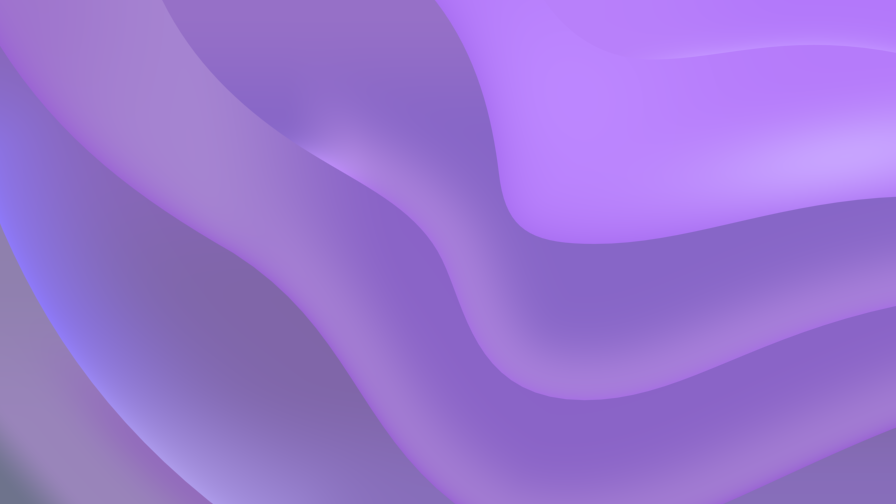
A Shadertoy shader for this background:

```glsl
// Signed distance to a cubic curve, merged with the best so far; positive lies above
float fold(float best, vec2 p, vec2 a, vec2 b, vec2 c, vec2 d) {
    vec2 from = a;
    for (int i = 1; i <= 18; i++) {
        float t = float(i) / 18.0;
        vec2 bc = mix(b, c, t);
        vec2 to = mix(mix(mix(a, b, t), bc, t), mix(bc, mix(c, d, t), t), t);
        vec2 s = to - from, q = p - from;
        float dist = length(q - s * clamp(dot(q, s) / dot(s, s), 0.0, 1.0));
        if (dist < abs(best)) best = s.x * q.y < s.y * q.x ? -dist : dist;
        from = to;
    }
    return best;
}

// Soft round bump of light
float bump(vec2 p, vec2 center, vec2 size) {
    vec2 q = (p - center) / size;
    return exp(-dot(q, q));
}

// Light that falls off away from an edge
float sheen(float d, float width) {
    return exp(-d * d / (width * width));
}

float rim(float d, float width) {
    return exp(-max(d, 0.0) / width);
}

void mainImage(out vec4 fragColor, in vec2 fragCoord) {
    vec2 p = fragCoord / iResolution.y;
    float aa = 0.8 / iResolution.y;

    // Fold edges, from the lower left to the upper right
    float corner = fold(9.0, p, vec2(-0.046, 0.676), vec2(0.05, 0.40), vec2(0.20, 0.15), vec2(0.51, -0.065));

    float lower = fold(9.0, p, vec2(-0.046, 0.988), vec2(0.08, 0.75), vec2(0.25, 0.62), vec2(0.463, 0.498));
    lower = fold(lower, p, vec2(0.463, 0.498), vec2(0.72, 0.335), vec2(0.71, 0.10), vec2(0.98, -0.05));
    lower = fold(lower, p, vec2(0.98, -0.05), vec2(1.12, -0.11), vec2(1.30, -0.06), vec2(1.435, 0.0));
    lower = fold(lower, p, vec2(1.435, 0.0), vec2(1.56, 0.055), vec2(1.70, 0.125), vec2(1.83, 0.171));

    float middle = fold(9.0, p, vec2(0.301, 1.046), vec2(0.36, 0.90), vec2(0.46, 0.80), vec2(0.579, 0.72));
    middle = fold(middle, p, vec2(0.579, 0.72), vec2(0.70, 0.64), vec2(0.81, 0.60), vec2(0.868, 0.502));
    middle = fold(middle, p, vec2(0.868, 0.502), vec2(0.925, 0.405), vec2(0.93, 0.206), vec2(1.16, 0.206));
    middle = fold(middle, p, vec2(1.16, 0.206), vec2(1.36, 0.206), vec2(1.50, 0.345), vec2(1.83, 0.403));

    float bright = fold(9.0, p, vec2(0.833, 1.035), vec2(0.94, 0.92), vec2(0.975, 0.78), vec2(0.99, 0.655));
    bright = fold(bright, p, vec2(0.99, 0.655), vec2(1.003, 0.545), vec2(1.05, 0.516), vec2(1.18, 0.516));
    bright = fold(bright, p, vec2(1.18, 0.516), vec2(1.38, 0.516), vec2(1.56, 0.61), vec2(1.83, 0.611));

    float top = fold(9.0, p, vec2(1.053, 1.046), vec2(1.11, 0.93), vec2(1.20, 0.88), vec2(1.30, 0.882));
    top = fold(top, p, vec2(1.30, 0.882), vec2(1.45, 0.884), vec2(1.58, 0.945), vec2(1.83, 0.884));

    // Grey lavender corner
    vec3 color = mix(vec3(0.60, 0.52, 0.73), vec3(0.56, 0.50, 0.68), smoothstep(0.15, 0.5, p.y));
    color = mix(color, vec3(0.57, 0.40, 0.74), 0.8 * sheen(corner, 0.06) * smoothstep(0.4, 0.1, p.y));
    color = mix(color, vec3(0.43, 0.45, 0.55), smoothstep(0.17, 0.04, p.x + 0.85 * p.y));

    // Dusky sheet with a blue glow along its lower edge
    vec3 dusk = mix(vec3(0.50, 0.40, 0.66), vec3(0.53, 0.43, 0.73), smoothstep(0.25, 0.0, p.y));
    dusk = mix(dusk, vec3(0.53, 0.40, 0.72), smoothstep(0.4, 0.7, p.y));
    vec3 blueGlow = mix(vec3(0.69, 0.62, 0.93), vec3(0.56, 0.48, 1.0), smoothstep(0.05, 0.4, p.y));
    dusk = mix(dusk, blueGlow, 0.55 * sheen(corner, 0.16) + 0.4 * rim(corner, 0.035));
    color = mix(color, dusk, smoothstep(-aa, aa, corner));

    // Long band, pale at the left and deep at the right
    vec3 band = mix(vec3(0.65, 0.52, 0.82), vec3(0.54, 0.39, 0.78), smoothstep(0.48, 0.88, p.x + 0.15 * p.y));
    band = mix(band, vec3(0.62, 0.45, 0.80), 0.8 * bump(p, vec2(0.05, 1.0), vec2(0.2, 0.3)));
    band = mix(band, vec3(0.65, 0.50, 0.83), 0.85 * sheen(lower - 0.03, 0.09) * smoothstep(0.4, 0.6, p.x));
    band = mix(band, vec3(0.60, 0.36, 0.84), 0.75 * rim(lower, mix(0.035, 0.014, smoothstep(0.1, 0.7, p.x))));
    color = mix(color, band, smoothstep(-aa, aa, lower));

    // Deep violet valley with a lit lower lip
    vec3 valley = mix(vec3(0.53, 0.40, 0.78), vec3(0.59, 0.44, 0.78), smoothstep(0.72, 1.0, p.y));
    float lip = smoothstep(0.56, 0.72, p.x);
    valley = mix(valley, vec3(0.67, 0.51, 0.86), 0.85 * lip * sheen(middle - 0.025, 0.085));
    valley = mix(valley, vec3(0.66, 0.42, 0.91), 0.7 * lip * rim(middle, 0.013));
    valley += 0.12 * bump(p, vec2(0.67, 0.69), vec2(0.09, 0.06)) * rim(middle, 0.03);
    color = mix(color, valley, smoothstep(-aa, aa, middle));

    // Bright sheet
    vec3 silk = mix(vec3(0.71, 0.48, 0.98), vec3(0.74, 0.53, 1.0), bump(p, vec2(1.1, 0.8), vec2(0.3, 0.25)));
    silk = mix(silk, vec3(0.65, 0.42, 0.94), 0.75 * rim(bright, 0.045));
    vec2 along = vec2(p.x, p.y - 0.16 * (p.x - 1.65));
    silk = mix(silk, vec3(0.79, 0.66, 1.0), 0.9 * bump(along, vec2(1.68, 0.685), vec2(0.32, 0.085)));
    color = mix(color, silk, smoothstep(-aa, aa, bright));

    // Upper sheet with a thin light rim
    vec3 upper = mix(vec3(0.72, 0.50, 0.98), vec3(0.70, 0.47, 0.98), smoothstep(1.2, 1.6, p.x));
    upper += vec3(0.05, 0.09, 0.02) * rim(top, 0.022) * smoothstep(1.2, 1.4, p.x);
    color = mix(color, upper, smoothstep(-aa, aa, top));

    fragColor = vec4(clamp(color, 0.0, 1.0), 1.0);
}
```
